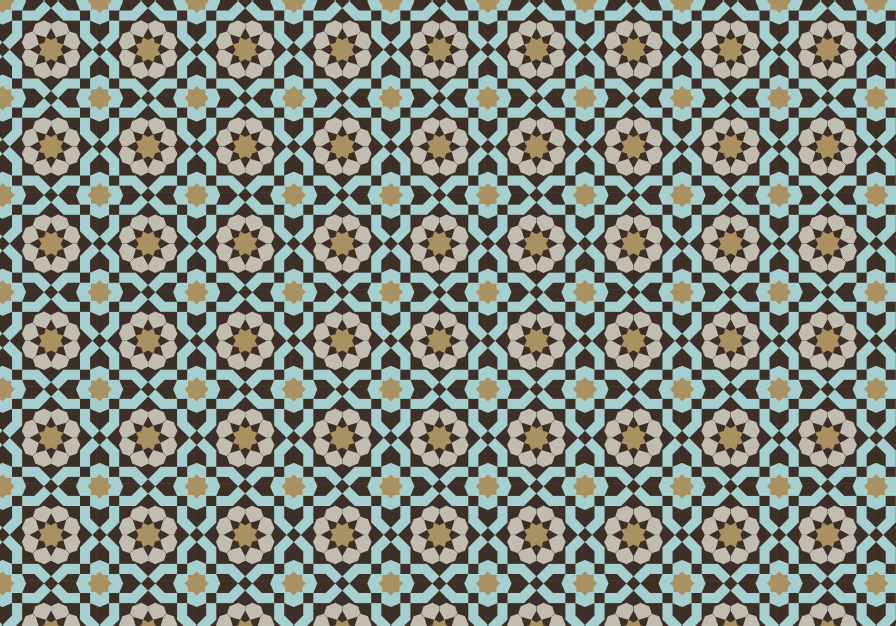
A Shadertoy shader for this pattern:

```glsl
// Tiled zellige: eight-petal rosettes and small stars framed by interlaced counterchanged bands.

const float TILES_ACROSS = 9.23;
const vec2 STAR_ORIGIN = vec2(0.026, 0.438);
const float EIGHTH = 0.78539816;
const vec2 HALF_WEDGE = vec2(0.92388, 0.38268); // cos and sin of 22.5 degrees

const vec3 DARK = vec3(0.235, 0.185, 0.155);
const vec3 AQUA = vec3(0.65, 0.81, 0.81);
const vec3 STONE = vec3(0.755, 0.745, 0.695);
const vec3 GOLD = vec3(0.665, 0.57, 0.385);

// Band edges measured from a small star centre
const float BAND_IN = 0.098;
const float BAND_OUT = 0.202;
const float KNOT = 0.0735; // half diagonal of the dark knot where bands cross

// Signed distance to the line from a to b, positive on its right
float edge(vec2 p, vec2 a, vec2 b) {
    vec2 d = normalize(b - a);
    return dot(p - a, vec2(d.y, -d.x));
}

// Fold the plane into one mirrored wedge of an eightfold figure
vec2 foldEight(vec2 p, float phase) {
    float angle = mod(atan(p.y, p.x) - phase + 0.5 * EIGHTH, EIGHTH) - 0.5 * EIGHTH;
    return length(p) * vec2(cos(angle), abs(sin(angle)));
}

// Star with its tip on the wedge axis
float star(vec2 w, float radius, float valley) {
    return edge(w, vec2(radius, 0.0), radius * valley * HALF_WEDGE);
}

// Petal pointing at the rosette centre, cut by chamfers at the rim
float petal(vec2 w, float tip, float rim) {
    vec2 apex = 0.222 * HALF_WEDGE;
    vec2 shoulder = 0.266 * HALF_WEDGE;
    float inner = edge(w, apex, vec2(tip, 0.0));
    float side = edge(w, shoulder, apex) + 0.0008;
    float chamfer = edge(w, vec2(rim, 0.049), shoulder);
    return max(max(inner, side), max(chamfer, w.x - rim));
}

// Area left of a band edge that runs upright, then bends inward
float bentSide(vec2 p, float offset, float reach) {
    return max(p.x - offset, (p.x + p.y - 0.5 - reach) * 0.70711);
}

// One bent band with its crossing knot cut out
float band(vec2 p) {
    float strip = max(bentSide(p, BAND_OUT, KNOT), -bentSide(p, BAND_IN, -KNOT));
    float knot = (p.x + 0.5 - p.y - KNOT) * 0.70711;
    return max(strip, -knot);
}

// Obtuse spike above the small star
float spike(vec2 p) {
    float roof = dot(p - vec2(BAND_IN, BAND_OUT), HALF_WEDGE.yx);
    return max(roof, p.x - BAND_IN);
}

float exclusive(float a, float b) {
    return max(min(a, b), -max(a, b));
}

float coverage(float dist, float pixel) {
    return clamp(0.5 - dist / pixel, 0.0, 1.0);
}

void mainImage(out vec4 fragColor, in vec2 fragCoord) {
    float pixel = TILES_ACROSS / iResolution.x;
    vec2 cell = fract(fragCoord * pixel - STAR_ORIGIN + 0.5) - 0.5;
    vec2 p = abs(cell);

    // Interlaced bands and the aqua field of the small star
    float lattice = exclusive(band(p), band(p.yx));
    lattice = min(lattice, min(spike(p), spike(p.yx)));
    vec3 color = mix(DARK, AQUA, coverage(lattice, pixel));

    // Small gold star
    float smallStar = star(foldEight(p, 0.0), 0.125, 0.765);
    color = mix(color, GOLD, coverage(smallStar, pixel));

    // Rosette petals and gold heart
    vec2 wedge = foldEight(0.5 - p, 0.5 * EIGHTH);
    color = mix(color, STONE, coverage(petal(wedge, 0.136, 0.306), pixel));
    color = mix(color, GOLD, coverage(star(wedge, 0.138, 0.72), pixel));

    // Faint hairline seams between tiles
    vec2 seam = abs(cell - vec2(-0.03, 0.03));
    float seamLine = coverage(min(seam.x, seam.y) - 0.0025, pixel);
    color = mix(color, STONE, 0.09 * seamLine);

    fragColor = vec4(color, 1.0);
}
```
